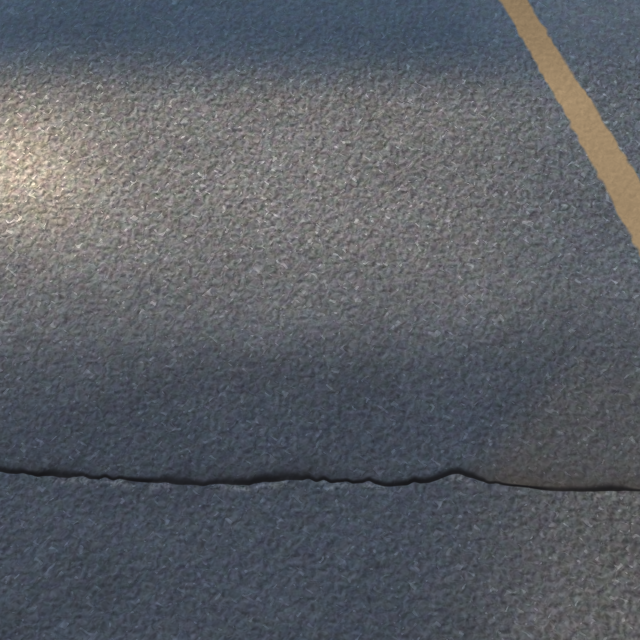
This texture is drawn by a three.js fragment shader. Its source:

```glsl
// Worn asphalt at dusk: a warm pool of light from the left, a slanted
// painted stripe and a ragged crack. Broad tones are smooth blends;
// speckled, slightly embossed noise adds stone grain, finer with distance.

varying vec2 vUv;

const vec3 FAR_BLUE = vec3(0.265, 0.32, 0.385);
const vec3 FAR_RIGHT = vec3(0.345, 0.395, 0.46);
const vec3 LIT_GREY = vec3(0.46, 0.455, 0.455);
const vec3 MID_GREY = vec3(0.365, 0.375, 0.395);
const vec3 SHADE_BLUE = vec3(0.255, 0.282, 0.325);
const vec3 NEAR_GREY = vec3(0.26, 0.287, 0.33);
const vec3 DUSTY_GREY = vec3(0.36, 0.36, 0.365);
const vec3 GLOW = vec3(0.25, 0.205, 0.145);
const vec3 PAINT = vec3(0.63, 0.54, 0.42);
const vec3 CRACK = vec3(0.085, 0.085, 0.095);
const vec3 EARTH = vec3(0.25, 0.22, 0.195);
const float GRAIN_SCALE = 155.0;
const float GRAIN_DARK = 0.24;
const float GRAIN_LIT = 0.33;

float hash(vec2 p) {
  vec3 q = fract(vec3(p.xyx) * 0.1031);
  q += dot(q, q.yzx + 33.33);
  return fract((q.x + q.y) * q.z);
}

float noise(vec2 p) {
  vec2 i = floor(p), f = fract(p);
  f = f * f * (3.0 - 2.0 * f);
  return mix(mix(hash(i), hash(i + vec2(1.0, 0.0)), f.x),
             mix(hash(i + vec2(0.0, 1.0)), hash(i + 1.0), f.x), f.y);
}

float fbm(vec2 p) {
  float sum = 0.0, amp = 0.5;
  for (int i = 0; i < 4; i++) {
    sum += amp * noise(p);
    p = mat2(1.6, 1.2, -1.2, 1.6) * p + 7.3;
    amp *= 0.5;
  }
  return sum;
}

float bell(float x, float center, float width) {
  float d = (x - center) / width;
  return exp(-d * d);
}

// Height of the lower lip of the crack
float crackHeight(float x) {
  float y = 0.261 - 0.017 * smoothstep(0.0, 0.3, x);
  y += 0.005 * bell(x, 0.48, 0.05) + 0.014 * bell(x, 0.71, 0.045);
  y -= 0.011 * smoothstep(0.74, 0.90, x);
  float rough = 1.0 - 0.8 * smoothstep(0.72, 0.82, x);
  return y + rough * (0.007 * (noise(vec2(x * 28.0, 3.0)) - 0.5)
                    + 0.005 * (noise(vec2(x * 85.0, 9.0)) - 0.5));
}

// Broad light and colour of the surface above the crack
vec3 roadTone(vec2 p, float lit) {
  vec3 c = mix(SHADE_BLUE, MID_GREY, smoothstep(0.32, 0.56, p.y - 0.05 * p.x + 0.02));
  c = mix(c, LIT_GREY, lit);
  vec3 far = mix(FAR_BLUE, FAR_RIGHT, smoothstep(0.65, 0.95, p.x));
  c = mix(c, far, smoothstep(0.83, 0.96, p.y + 0.02 * (p.x - 0.4)));
  c = mix(c, vec3(0.335, 0.37, 0.41), 0.6 * smoothstep(0.7, 1.0, p.x) * smoothstep(0.45, 0.6, p.y));
  // Dusty patch with a slanted left edge
  float patchMask = smoothstep(-0.04, 0.08, p.x - 0.79 - 0.8 * (p.y - 0.34));
  patchMask *= 1.0 - smoothstep(0.38, 0.50, p.y);
  return mix(c, DUSTY_GREY * 0.95, 0.7 * patchMask);
}

void main() {
  vec2 p = vUv;
  float cloud = fbm(p * vec2(7.0, 12.0)) - 0.47;
  vec2 w = p + 0.02 * cloud;

  // Lit band and near strip
  float lit = smoothstep(0.43, 0.69, w.y) * (1.0 - smoothstep(0.82, 0.95, w.y));
  lit *= 1.0 - 0.6 * smoothstep(0.55, 0.95, w.x);
  float glow = exp(-w.x * w.x / 0.020) * bell(w.y, 0.735, 0.095);
  glow += 0.22 * exp(-w.x * w.x / 0.10) * bell(w.y, 0.71, 0.14);
  vec3 color = roadTone(w, lit) + GLOW * glow;

  float above = p.y - crackHeight(p.x);
  float near = 1.0 - smoothstep(-0.002, 0.002, above);
  float dusty = smoothstep(0.60, 1.0, w.x + 0.25 * (0.18 - w.y));
  color = mix(color, mix(NEAR_GREY, DUSTY_GREY, dusty), near);
  color *= 1.0 + 0.17 * cloud;

  // Speckled stone grain: fine grit, slanted relief and sparse bright chips
  vec2 q = vec2((p.x - 0.5) * GRAIN_SCALE * (1.0 + 0.3 * p.y),
                GRAIN_SCALE * (p.y + 0.2 * p.y * p.y) * 1.1);
  q += 0.7 * vec2(noise(q * 0.6), noise(q * 0.6 + 31.0));
  vec2 turned = mat2(0.8, 0.6, -0.6, 0.8) * q;
  vec2 slope = vec2(0.35, -0.45);
  float relief = noise(q + slope) - noise(q - slope);
  float grit = noise(turned * vec2(1.7, 1.0) + 71.0) - 0.5;
  float fine = noise(turned.yx * 2.1 + 19.0) - 0.5;
  float grain = 0.65 * relief + 0.65 * grit + 0.55 * fine;
  float strength = mix(GRAIN_DARK, GRAIN_LIT, max(lit, 0.7 * dusty * near));
  strength *= 1.0 - 0.4 * smoothstep(0.86, 0.97, p.y);
  float chip = smoothstep(0.80, 0.97, noise(turned * 0.85 + 53.0));
  vec3 tint = vec3(noise(q * 0.6 + 11.0), noise(q * 0.6 + 23.0), noise(q * 0.6 + 37.0)) - 0.5;
  color *= 1.0 + strength * (1.25 * grain + 1.1 * chip) + 0.07 * tint;

  // Painted stripe with slightly worn edges
  float d = 1.0 - p.y;
  float wear = 0.006 * (noise(p * 90.0) - 0.5);
  float left = p.x - (0.781 + 0.575 * d - 0.06 * d * d) + wear;
  float right = 0.824 + 0.63 * d - p.x + wear;
  float stripe = smoothstep(-0.003, 0.004, min(left, right));
  vec3 paint = PAINT * mix(1.0, 0.89, smoothstep(0.85, 1.0, p.y));
  color = mix(color, paint * (1.0 + 0.08 * grain + 0.08 * cloud), stripe);

  // Crack: uneven shadow above, broken dark gap, pale chipped lip below
  float earthy = smoothstep(0.70, 0.82, p.x);
  float depth = 0.006 + 0.016 * noise(vec2(p.x * 17.0, 5.0)) + 0.008 * earthy;
  float shadow = smoothstep(-0.002, 0.002, above) * exp(-max(above, 0.0) / depth);
  color = mix(color, mix(CRACK * 1.7, EARTH, earthy), 0.65 * shadow);
  float gapWidth = 0.003 + 0.010 * noise(vec2(p.x * 22.0, 17.0)) - 0.002 * earthy;
  float gap = smoothstep(-0.002, 0.001, above) * (1.0 - smoothstep(0.3 * gapWidth, 1.4 * gapWidth, above));
  color = mix(color, CRACK, gap * (0.60 + 0.35 * noise(vec2(p.x * 31.0, 61.0))));
  float lip = bell(above, -0.006, 0.005) * smoothstep(0.45, 0.85, noise(vec2(p.x * 32.0, 41.0)));
  color += vec3(0.10, 0.097, 0.09) * lip * (0.7 + grain) * (1.0 - 0.5 * earthy);

  gl_FragColor = vec4(clamp(color, 0.0, 1.0), 1.0);
}
```
